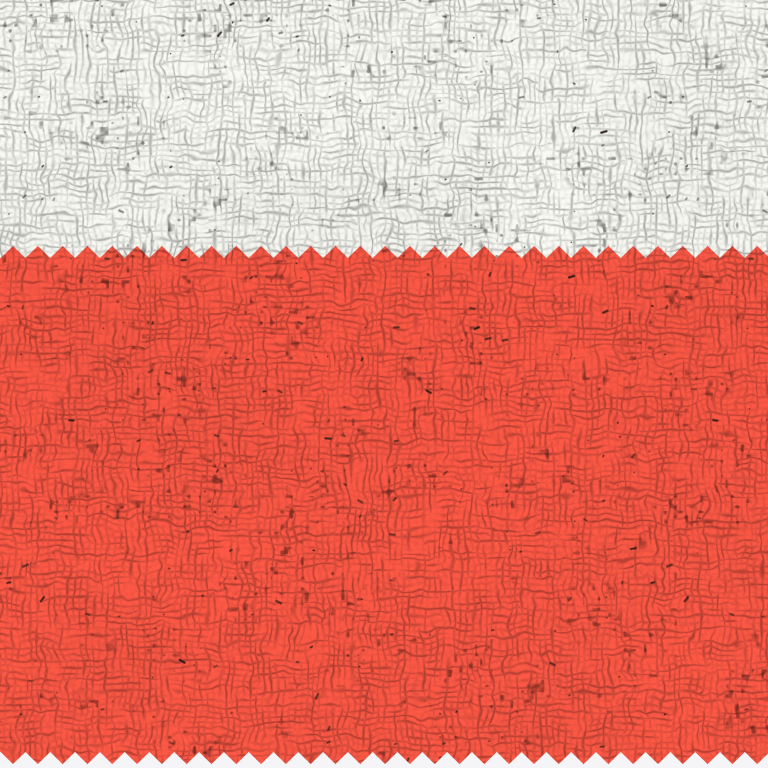
This texture is drawn by a WebGL 2 fragment shader. Its source:

```glsl
#version 300 es
precision highp float;
// Coarse linen: a pale strip above a red panel cut with pinking shears.
// Threads are warped sine grooves whose depth follows stretched noise;
// dark flecks are jittered strokes in a hashed grid that repeats sideways.

#define THREADS 122.0       // threads across the canvas
#define WARP 1.1            // wander of the threads, in threads
#define GROOVE 0.30         // darkness of the gaps
#define TOOTH 0.0323        // width of one zigzag tooth
#define TOOTH_PHASE 0.0008  // x of a notch
#define TOOTH_HEIGHT 0.0158
#define TOP_EDGE 0.6640     // notch level of the upper edge
#define BOTTOM_EDGE 0.0209  // notch level of the lower edge
#define TILE 0.8385         // sideways repeat of the flecks
#define FLECK_CELLS 40.0    // fleck cells in one repeat
#define FLECK_CHANCE 0.12

uniform vec2 u_resolution;
out vec4 fragColor;

const float TAU = 6.2831853;
const vec3 LINEN = vec3(0.975, 0.975, 0.955);
const vec3 RED = vec3(0.985, 0.345, 0.270);
const vec3 PAPER = vec3(0.960, 0.962, 0.972);
const vec3 FLECK = vec3(0.13, 0.09, 0.08);

float hash(vec2 p) {
    vec3 q = fract(vec3(p.xyx) * 0.1031);
    q += dot(q, q.yzx + 33.33);
    return fract((q.x + q.y) * q.z);
}

float noise(vec2 p) {
    vec2 i = floor(p), f = fract(p);
    f = f * f * (3.0 - 2.0 * f);
    return mix(mix(hash(i), hash(i + vec2(1, 0)), f.x),
               mix(hash(i + vec2(0, 1)), hash(i + vec2(1, 1)), f.x), f.y);
}

// Rises from 0 at a notch to 1 at a tooth tip.
float zigzag(float x) {
    return 1.0 - abs(2.0 * fract((x - TOOTH_PHASE) / TOOTH) - 1.0);
}

// Darkness of the gaps between crossing threads, 0 to 1.
float weave(vec2 uv) {
    vec2 wander = vec2(noise(uv * 38.0), noise(uv * 38.0 + 71.0)) - 0.5;
    wander += 0.5 * (vec2(noise(uv * 95.0 + 13.0), noise(uv * 95.0 + 47.0)) - 0.5);
    vec2 p = uv * THREADS + WARP * wander;
    vec2 gap = 0.5 + 0.5 * cos(TAU * p);
    gap *= gap;
    float upright = noise(p * vec2(1.0, 0.38) + 5.0);
    float level = noise(p * vec2(0.38, 1.0) + 207.0);
    float grooves = max(gap.x * upright, gap.y * level);
    float fuzz = noise(uv * 260.0 + 31.0) - 0.5;
    return clamp(grooves + 0.25 * fuzz, 0.0, 1.0);
}

// Short slanted strokes, at most one in each cell.
float flecks(vec2 uv, float pixel) {
    float cell = TILE / FLECK_CELLS;
    vec2 g = uv / cell;
    vec2 id = floor(g);
    id.x = mod(id.x, FLECK_CELLS);
    if (hash(id + 17.0) > FLECK_CHANCE) return 0.0;
    vec2 center = 0.3 + 0.4 * vec2(hash(id + 3.1), hash(id + 8.7));
    vec2 d = (fract(g) - center) * cell;
    float angle = 1.8 * (hash(id + 41.0) - 0.3);
    vec2 along = vec2(cos(angle), sin(angle));
    float size = hash(id + 59.0);
    float reach = 0.0035 * size * size;
    float t = clamp(dot(d, along), -reach, reach);
    float dist = length(d - along * t) - mix(0.0006, 0.0014, size);
    float strength = mix(0.45, 0.95, hash(id + 83.0));
    return strength * (1.0 - smoothstep(-pixel, pixel, dist));
}

void main() {
    vec2 uv = gl_FragCoord.xy / u_resolution;
    float pixel = 1.0 / min(u_resolution.x, u_resolution.y);

    // Regions, with teeth pointing up on top and down below
    float tooth = TOOTH_HEIGHT * zigzag(uv.x);
    float red = 1.0 - smoothstep(-pixel, pixel, uv.y - TOP_EDGE - tooth);
    float cloth = smoothstep(-pixel, pixel, uv.y - BOTTOM_EDGE + tooth);

    // Woven shading with faint broad stains
    float stain = noise(uv * 7.0) - 0.5;
    float shade = 1.0 - GROOVE * weave(uv) + 0.025 * stain;
    vec3 color = mix(LINEN, RED, red) * shade;

    // Loose smudges, then the dark flecks
    float smudge = smoothstep(0.72, 1.0, noise(uv * 150.0 + 19.0))
                 * smoothstep(0.45, 0.8, noise(uv * 24.0 + 90.0));
    color *= 1.0 - 0.4 * smudge;
    color = mix(color, FLECK, flecks(uv, pixel));

    fragColor = vec4(mix(PAPER, color, cloth), 1.0);
}
```
